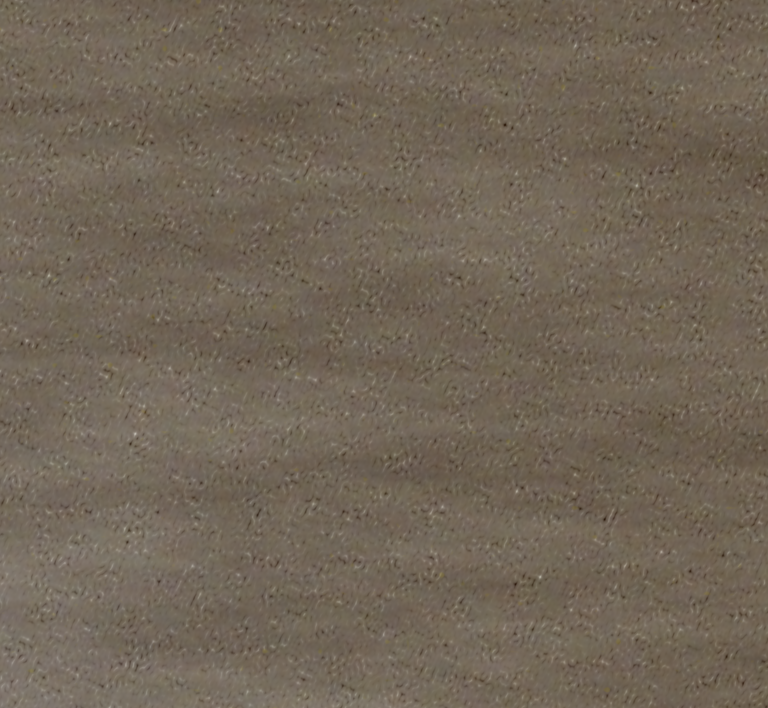
A Shadertoy shader for this texture:

```glsl
// Worn brown-grey surface with soft, nearly horizontal streaks under fine grain.
// Stretched gradient noise makes the streaks; small tilted noise makes the
// light and dark specks, and broader noise tints them yellow-green or mauve.

vec2 gradientAt(ivec2 cell) {
    uint h = uint(cell.x) * 1597334677u ^ uint(cell.y) * 3812015801u;
    h = (h ^ (h >> 15)) * 2246822519u;
    h = (h ^ (h >> 13)) * 3266489917u;
    h ^= h >> 16;
    float angle = float(h & 65535u) / 65536.0 * 6.28318;
    return vec2(cos(angle), sin(angle));
}

// Gradient noise, roughly -0.7 to 0.7
float noise(vec2 p) {
    ivec2 i = ivec2(floor(p));
    vec2 f = fract(p);
    vec2 u = f * f * f * (f * (f * 6.0 - 15.0) + 10.0);
    float a = dot(gradientAt(i), f);
    float b = dot(gradientAt(i + ivec2(1, 0)), f - vec2(1, 0));
    float c = dot(gradientAt(i + ivec2(0, 1)), f - vec2(0, 1));
    float d = dot(gradientAt(i + ivec2(1, 1)), f - vec2(1, 1));
    return mix(mix(a, b, u.x), mix(c, d, u.x), u.y);
}

// Layered bands, long in x and thin in y
float streaks(vec2 p) {
    p.y += 0.018 * noise(p * vec2(1.6, 2.0) + 7.3);
    float sum = 0.0;
    vec2 scale = vec2(1.1, 7.0);
    float weight = 0.055;
    for (int k = 0; k < 4; k++) {
        sum += weight * noise(p * scale + float(k) * 19.7);
        scale *= vec2(2.3, 2.0);
        weight *= 0.8;
    }
    return sum;
}

// Tilted specks whose strength varies from patch to patch
float grain(vec2 p) {
    vec2 q = mat2(0.91, 0.42, -0.42, 0.91) * p;
    float fine = noise(q * vec2(185.0, 125.0) + 31.4);
    float soft = noise(q * vec2(80.0, 66.0) + 57.1);
    float patches = smoothstep(-0.35, 0.5, noise(p * vec2(24.0, 42.0) + 3.9));
    float specks = fine * (0.3 + 2.4 * fine * fine);
    return specks * (0.07 + 0.26 * patches) + 0.025 * soft;
}

void mainImage(out vec4 fragColor, in vec2 fragCoord) {
    vec2 p = fragCoord / iResolution.y;
    vec2 uv = fragCoord / iResolution.xy;

    // Base brown, with a cooler sheen at the lower left
    vec3 color = vec3(0.438, 0.392, 0.332);
    float sheen = exp(-2.2 * length(uv * vec2(1.3, 1.0)));
    color += sheen * vec3(0.055, 0.065, 0.085);
    color -= 0.012 * smoothstep(0.3, 1.0, uv.x) * vec3(0.5, 0.8, 1.0);

    // Streaks and grain change the brightness
    color += (streaks(p) + grain(p)) * vec3(0.92, 1.0, 1.0);

    // Colour blotches: yellow against blue, green against mauve
    float yellow = noise(p * vec2(26.0, 34.0) + 11.2) + 0.7 * noise(p * 70.0 + 5.5);
    float green = noise(p * vec2(19.0, 28.0) + 43.8) + 0.6 * noise(p * 58.0 + 71.3);
    color += yellow * vec3(0.006, 0.002, -0.026);
    color += green * vec3(-0.010, 0.011, -0.004);

    // Sparse yellow flecks
    float fleck = smoothstep(0.42, 0.66, noise(p * vec2(64.0, 74.0) + 90.6));
    color += fleck * vec3(0.035, 0.03, -0.06);

    fragColor = vec4(clamp(color, 0.0, 1.0), 1.0);
}
```
